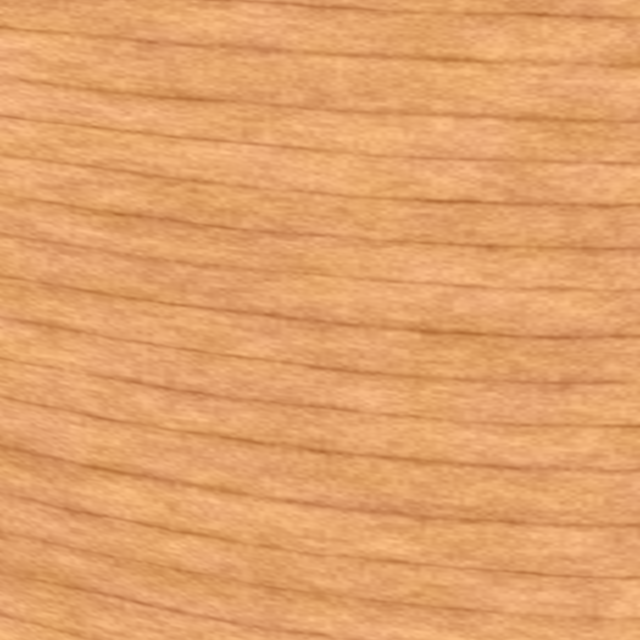
Reproduce this texture procedurally as a Shadertoy shader.

```glsl
float hash(vec2 p) {
    vec3 q = fract(p.xyx * 0.1031);
    q += dot(q, q.yzx + 33.33);
    return fract((q.x + q.y) * q.z);
}

// Smooth value noise, centred on zero
float noise(vec2 p) {
    vec2 cell = floor(p), f = fract(p);
    f = f * f * (3.0 - 2.0 * f);
    float low = mix(hash(cell), hash(cell + vec2(1, 0)), f.x);
    float high = mix(hash(cell + vec2(0, 1)), hash(cell + vec2(1, 1)), f.x);
    return mix(low, high, f.y) - 0.5;
}

// Straightens the sagging grain: x runs along the fibres, y across them
vec2 grainSpace(vec2 uv) {
    float depth = 1.0 - uv.y;
    float sag = (0.05 + 0.09 * depth) * (1.0 - (1.0 - uv.x) * (1.0 - uv.x));
    float wobble = 0.007 * noise(vec2(uv.x * 5.0, depth * 9.0))
                 + 0.003 * noise(vec2(uv.x * 22.0, depth * 30.0));
    return vec2(uv.x, depth - sag + wobble);
}

// Darkness of the growth rings: a thin line with a soft shade on each side
float growthRings(vec2 grain) {
    float ring = grain.y * 15.2 + 0.7 * noise(vec2(grain.y * 8.0, 3.5)) + 0.35;
    float id = round(ring);
    float offset = (ring - id) / 15.2;
    float lineStrength = mix(0.3, 0.6, hash(vec2(id, 7.0)))
                       * (1.0 + 0.9 * noise(vec2(grain.x * 7.0, id * 5.0 + 0.5)));
    float width = 0.0036 + 0.0016 * noise(vec2(grain.x * 12.0, id * 3.0 + 0.5));
    float line = lineStrength * exp(-offset * offset / (width * width));
    float side = mix(hash(vec2(id, 19.0)), hash(vec2(id, 31.0)),
                     smoothstep(-0.004, 0.004, offset));
    float shade = mix(0.06, 0.36, side) * exp(-abs(offset) / 0.015);
    return line + shade;
}

// Fibre streaks, from broad patches down to short fine flecks
float fibres(vec2 grain) {
    return 0.25 * noise(grain * vec2(3, 11))
         + 0.36 * noise(grain * vec2(10, 32) + 17.0)
         + 0.42 * noise(grain * vec2(26, 135) + 41.0)
         + 0.30 * noise(grain * vec2(60, 190) + 63.0)
         + 0.40 * noise(grain * vec2(115, 235) + 89.0);
}

void mainImage(out vec4 fragColor, in vec2 fragCoord) {
    vec2 uv = fragCoord / iResolution.xy;
    vec2 grain = grainSpace(uv);

    float tone = 0.14 + fibres(grain) - growthRings(grain);
    vec3 wood = vec3(0.885, 0.632, 0.415) + tone * vec3(0.16, 0.18, 0.17);

    // Faint pink and amber patches
    float blush = noise(grain * vec2(12, 26) + 120.0);
    wood += blush * vec3(0.008, 0.0, 0.05);

    fragColor = vec4(clamp(wood, 0.0, 1.0), 1.0);
}
```
